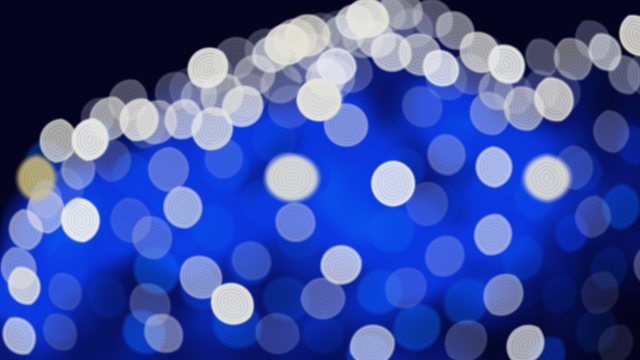
Write a WebGL 2 fragment shader that draws this background.

```glsl
#version 300 es
precision highp float;
// Out-of-focus fairy lights: pale bokeh discs on an arc over a deep blue glow.

uniform vec2 u_resolution;
out vec4 outColor;

// Lengths are in canvas heights.
const float WIDTH = 1.78;
const vec2 CENTRE = vec2(0.89, 0.5);
const float RADIUS = 0.061;
const float CAT_EYE = 0.028;      // narrowing of discs away from the centre
const float RING_STEP = 0.0095;
const float RING_DEPTH = 0.035;
const float RIM_GAIN = 0.12;
const int BLUE_COUNT = 44;
const int SCATTER_COUNT = 46;
const int BAND_COUNT = 72;
const int LAMP_COUNT = 3;

const vec3 NIGHT = vec3(0.015, 0.015, 0.12);
const vec3 NAVY = vec3(0.03, 0.08, 0.44);
const vec3 BLUE = vec3(0.04, 0.21, 0.87);
const vec3 AZURE = vec3(0.04, 0.40, 0.97);
const vec3 LAVENDER = vec3(0.64, 0.67, 0.86);
const vec3 CREAM = vec3(0.90, 0.89, 0.83);
const vec3 WHITE = vec3(0.91, 0.92, 0.95);
const vec3 AMBER = vec3(0.78, 0.72, 0.46);

vec2 hash2(vec2 s) {
    vec3 v = fract(s.xyx * vec3(0.1031, 0.1030, 0.0973));
    v += dot(v, v.yzx + 33.33);
    return fract((v.xx + v.yz) * v.zy);
}

float corner(vec2 cell, vec2 offset, vec2 f) {
    return dot(hash2(cell + offset + 17.0) * 2.0 - 1.0, f - offset);
}

float gradientNoise(vec2 p) {
    vec2 cell = floor(p), f = p - cell;
    vec2 u = f * f * f * (f * (f * 6.0 - 15.0) + 10.0);
    vec2 e = vec2(0.0, 1.0);
    return mix(mix(corner(cell, e.xx, f), corner(cell, e.yx, f), u.x),
               mix(corner(cell, e.xy, f), corner(cell, e.yy, f), u.x), u.y);
}

// Height of the arc of lights.
float ridge(float x) {
    return 0.37 + 0.55 * sqrt(max(x, 0.0)) - 0.2 * smoothstep(1.15, 1.4, x);
}

// Dimming towards the lower right corner.
float cornerFade(vec2 p) {
    return 1.0 - 0.7 * smoothstep(1.35, 1.75, p.x) * (1.0 - smoothstep(0.1, 0.4, p.y));
}

// Evenly spread points in the unit square.
vec2 spread(int i, float seed) {
    return fract(seed + float(i) * vec2(0.75488, 0.56984));
}

// Lays one bokeh disc with onion rings and a brighter rim over the colour.
void layDisc(inout vec3 color, vec2 p, vec2 c, float r, float blur, vec3 tint, float opacity) {
    vec2 q = p - c;
    float d = max(length(q), length(q + CAT_EYE * (c - CENTRE)));
    float cover = 1.0 - smoothstep(r - blur, r + blur, d);
    float rings = 1.0 + RING_DEPTH * sin(d * 6.2832 / RING_STEP);
    float rim = 1.0 + RIM_GAIN * smoothstep(0.75 * r, r, d);
    color = mix(color, tint, cover * min(opacity * rings * rim, 1.0));
}

vec3 backdrop(vec2 p) {
    float top = ridge(p.x);
    float glow = 0.76 + 0.9 * gradientNoise(p * 3.2) + 0.45 * gradientNoise(p * 7.0 + 5.0);
    glow *= 1.0 - smoothstep(top - 0.24, top + 0.09, p.y);
    glow *= 1.0 - 0.5 * smoothstep(1.2, 1.75, p.x);
    glow *= mix(0.5, 1.0, smoothstep(0.0, 0.35, p.y)) * cornerFade(p);
    vec3 color = mix(NIGHT, NAVY, smoothstep(0.05, 0.42, glow));
    color = mix(color, BLUE, smoothstep(0.35, 0.75, glow));
    return mix(color, AZURE, 0.7 * smoothstep(0.8, 1.25, glow));
}

void main() {
    vec2 p = gl_FragCoord.xy / u_resolution.y;
    vec3 color = backdrop(p);

    // Dim blue discs in the lower part.
    for (int i = 0; i < BLUE_COUNT; i++) {
        vec2 h = hash2(vec2(float(i), 3.0));
        vec2 c = spread(i, 0.31) * vec2(WIDTH, 0.62);
        float opacity = (0.15 + 0.5 * h.y) * cornerFade(c);
        layDisc(color, p, c, RADIUS * (0.9 + 0.25 * h.x), 0.009, mix(BLUE, AZURE, h.x), opacity);
    }

    // Scattered pale discs below the arc, the brightest on top.
    for (int i = 0; i < SCATTER_COUNT; i++) {
        float t = float(i) / float(SCATTER_COUNT - 1);
        vec2 h = hash2(vec2(float(i), 41.0));
        vec2 c = spread(i, 0.12) + 0.09 * (h - 0.5);
        c.x *= WIDTH;
        c.y *= ridge(c.x) - 0.1;
        float opacity = mix(0.24, 0.95, pow(t, 2.4)) * cornerFade(c);
        vec3 tint = mix(LAVENDER, mix(WHITE, CREAM, h.y), smoothstep(0.2, 0.85, t));
        layDisc(color, p, c, RADIUS * (0.92 + 0.14 * h.x), 0.005, tint, opacity);
    }

    // Soft warm lamps in a row.
    for (int i = 0; i < LAMP_COUNT; i++) {
        vec2 c = vec2(0.09 + 0.72 * float(i), 0.505);
        float gain = min(float(i), 1.0);
        vec2 stretch = vec2(mix(1.0, 0.86, gain), 1.0);
        layDisc(color, c + (p - c) * stretch, c, RADIUS * 1.04, 0.012,
                mix(AMBER, CREAM, gain), 0.88);
    }

    // Crowded discs along the arc, the brightest on top.
    for (int i = 0; i < BAND_COUNT; i++) {
        float t = float(i) / float(BAND_COUNT - 1);
        vec2 h = hash2(vec2(float(i), 87.0));
        float along = fract(0.2 + float(i) * 0.61803);
        float x = 0.03 + WIDTH * (along + 0.08 * sin(6.2832 * along));
        vec2 c = vec2(x, ridge(x) + 0.03 - 0.21 * h.y * h.y);
        vec3 tint = mix(LAVENDER, mix(WHITE, CREAM, h.x), smoothstep(0.0, 0.7, t));
        layDisc(color, p, c, RADIUS * (0.9 + 0.16 * h.x), 0.005, tint, mix(0.2, 0.93, pow(t, 1.7)));
    }

    outColor = vec4(color, 1.0);
}
```
